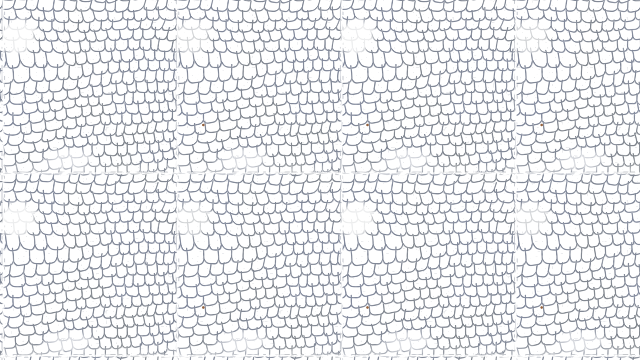
A WebGL 2 fragment shader for this pattern:

```glsl
#version 300 es
precision highp float;
// Hand-drawn grey scales on white paper, in sheets that repeat with visible seams.

uniform vec2 u_resolution;
out vec4 fragColor;

float hash(vec2 p) {
  vec3 a = fract(vec3(p.xyx) * 0.1031);
  a += dot(a, a.yzx + 33.33);
  return fract((a.x + a.y) * a.z);
}

float noise(vec2 p) {
  vec2 i = floor(p), f = fract(p);
  f = f * f * (3.0 - 2.0 * f);
  return mix(mix(hash(i), hash(i + vec2(1, 0)), f.x),
             mix(hash(i + vec2(0, 1)), hash(i + vec2(1, 1)), f.x), f.y);
}

// Sheet position to (scale, row): larger scales at middle left, rows rising to the right
vec2 toGrid(vec2 q) {
  q += 1.6 * vec2(noise(q * 0.09), noise(q * 0.08 + 40.0));
  vec2 t = q / vec2(203.0, 219.0);
  float columns = mix(13.0, 10.5 + 3.5 * t.x, smoothstep(0.1, 0.4, t.y));
  float lag = 1.5 * (1.0 - t.x) * smoothstep(0.28, 0.55, t.y);
  return vec2(t.x * columns, 18.4 * t.y - lag + 0.12 * sin(t.x * 8.0 + t.y * 5.0));
}

// Left border of a scale, staggered from row to row
float border(float row, float i) {
  return i + 0.5 * mod(row, 2.0) + 0.3 * hash(vec2(row, 71.0))
       + 0.34 * (hash(vec2(i, row) + 9.0) - 0.5);
}

// Distance to the nearest outline; pitch is the size of one grid cell
float scaleOutline(vec2 g, vec2 pitch) {
  float nearest = 100.0;
  for (int j = -1; j <= 1; j++) {
    float row = floor(g.y) + float(j);
    float lean = 0.35 * (hash(vec2(row, 23.0)) - 0.5);
    float x = g.x + lean * (g.y - row - 0.5);
    float first = floor(x - 0.5 * mod(row, 2.0) - 0.3 * hash(vec2(row, 71.0)));
    for (int k = -1; k <= 1; k++) {
      float i = first + float(k);
      vec2 id = vec2(i, row);
      float left = border(row, i), width = border(row, i + 1.0) - left;
      float tilt = 0.36 * (hash(id + 31.0) - 0.55);
      float base = row + 1.1 + 0.16 * (hash(id + 57.0) - 0.5);

      // Rounded lower rim
      float u = clamp((x - left) / width, 0.0, 1.0), v = 2.0 * u - 1.0;
      float rim = base - 0.38 * v * v * v * v + tilt * (u - 0.5);
      float slope = (tilt - 3.04 * v * v * v) / width * pitch.y / pitch.x;
      vec2 toRim = vec2((x - left - u * width) * pitch.x,
                        (g.y - rim) * pitch.y / sqrt(1.0 + slope * slope));
      nearest = min(nearest, length(toRim));

      // Side stroke, some reaching into the row above
      float top = row + 0.12 - 0.28 * hash(id + 83.0);
      float foot = base - 0.32 - 0.5 * tilt;
      vec2 toSide = vec2(x - left, g.y - clamp(g.y, top, foot));
      nearest = min(nearest, length(toSide * pitch));
    }
  }
  return nearest;
}

void main() {
  // The canvas is 432 units high, measured from its top
  float unit = 432.0 / u_resolution.y;
  vec2 p = vec2(gl_FragCoord.x, u_resolution.y - gl_FragCoord.y) * unit;

  // Sheets alternate between two widths
  float x = mod(p.x - 4.0, 406.0);
  float odd = step(209.0, x);
  vec2 q = vec2(x - 209.0 * odd, mod(p.y + 11.0, 219.0));
  vec2 size = vec2(mix(209.0, 197.0, odd), 219.0);

  // Pencil outlines
  vec2 g = toGrid(q);
  vec2 pitch = 1.0 / max(vec2(toGrid(q + vec2(1, 0)).x - g.x,
                              toGrid(q + vec2(0, 1)).y - g.y), 0.035);
  float soft = max(0.7, 0.5 * unit);
  float d = scaleOutline(g, pitch);
  float ink = 1.0 - smoothstep(0.75 - soft, 0.75 + soft, d);
  ink *= 0.84 + 0.3 * noise(q * 0.35 + 11.0);

  // Worn patches at the upper left and along the foot of each sheet
  float grain = noise(q * 0.13 + 5.0);
  float corner = length((q - vec2(16.0, 56.0)) / vec2(27.0, 23.0)) + 0.4 * (grain - 0.5);
  ink *= 1.0 - mix(0.85, 0.65, odd) * (1.0 - smoothstep(0.65, 1.15, corner));
  float foot = length((q - vec2(78.0, 202.0)) / vec2(32.0, 13.0)) + 0.4 * (grain - 0.5);
  ink *= 1.0 - 0.65 * (1.0 - smoothstep(0.6, 1.2, foot));
  ink *= mix(0.5 + 0.4 * grain, 1.0, smoothstep(3.0, 17.0, size.y - q.y));

  // Pale seams with broken grey traces
  vec2 gap = min(q, size - q);
  float seam = min(gap.x, gap.y);
  ink *= 0.3 + 0.7 * smoothstep(0.4, 2.2, seam);
  float trace = 1.0 - smoothstep(0.0, 0.5 + soft, abs(seam - 1.6));
  ink = max(ink, 0.45 * trace * smoothstep(0.5, 0.75, noise(q * 0.22 + 90.0)));

  // Faint specks on the paper
  ink = max(ink, 0.16 * smoothstep(0.88, 0.97, noise(q * 0.5 + 200.0)));

  vec3 pencil = mix(vec3(0.51, 0.53, 0.55), vec3(0.51, 0.54, 0.62), noise(q * 0.035 + 3.0));
  vec3 color = mix(vec3(1.0), pencil, clamp(ink, 0.0, 1.0));

  // Small rust spot, absent from the first sheet column
  float spot = 1.0 - smoothstep(1.5 - soft, 1.5 + soft, length(q - vec2(31.0, 161.0)));
  color = mix(color, vec3(0.58, 0.38, 0.24), spot * step(200.0, p.x));
  fragColor = vec4(color, 1.0);
}
```
